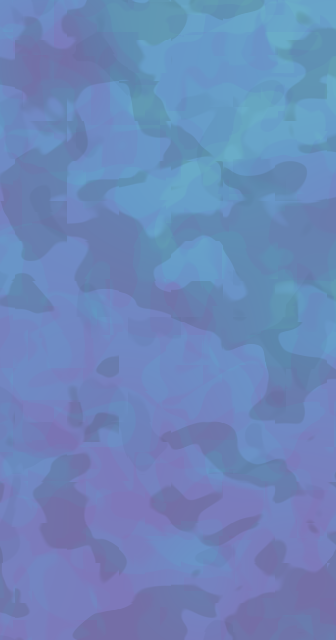
Write a Shadertoy shader that draws this background.

```glsl
// Soft camouflage of flat, crisp-edged patches over a violet-to-teal gradient.
// Broad glows set the local hue, thresholded value noise steps it in patches,
// and a further set of worm-like patches darkens the result.

float hash(vec2 p) {
    vec3 q = fract(vec3(p.xyx) * 0.1031);
    q += dot(q, q.yzx + 33.33);
    return fract((q.x + q.y) * q.z);
}

float valueNoise(vec2 p) {
    vec2 cell = floor(p);
    vec2 f = fract(p);
    f = f * f * (3.0 - 2.0 * f);
    float low = mix(hash(cell), hash(cell + vec2(1, 0)), f.x);
    float high = mix(hash(cell + vec2(0, 1)), hash(cell + vec2(1, 1)), f.x);
    return mix(low, high, f.y);
}

// Coverage of irregular patches; tiles shift the level to leave straight cuts.
float patches(vec2 p, float freq, float level, float seed, float pixel) {
    vec2 q = p * freq + seed * vec2(17.3, 29.7);
    vec2 warp = vec2(valueNoise(q * 0.9 + 41.0), valueNoise(q * 0.9 + 83.0)) - 0.5;
    vec2 bent = q + 0.9 * warp;
    float n = 0.78 * valueNoise(bent) + 0.22 * valueNoise(bent * 2.1 + 7.0);
    float cut = 0.14 * (hash(floor(q * 0.8) + 131.0) - 0.5);
    float softness = 0.9 * freq * pixel;
    return smoothstep(-softness, softness, n + cut - level);
}

float glow(vec2 p, vec2 center, float tightness) {
    vec2 d = p - center;
    return exp(-tightness * dot(d, d));
}

// Broad hue field: 0 is violet, 1 is teal.
float hueField(vec2 p, float height) {
    float y = p.y / height;
    float hue = 0.13 + 0.48 * y + 0.10 * (p.x - 0.5);
    hue += 0.30 * glow(p, vec2(0.98, 0.92 * height), 9.0);
    hue += 0.16 * glow(p, vec2(0.60, 0.72 * height), 9.0);
    hue += 0.20 * glow(p, vec2(0.62, 0.09 * height), 60.0);
    hue += 0.16 * glow(p, vec2(0.95, 0.48 * height), 20.0);
    hue -= 0.45 * glow(p, vec2(0.15, 0.90 * height), 32.0);
    hue -= 0.22 * glow(p, vec2(0.42, 0.32 * height), 18.0);
    hue -= 0.28 * glow(p, vec2(0.93, 0.10 * height), 20.0);
    return hue + 0.16 * (valueNoise(p * 3.0 + 5.0) - 0.5);
}

vec3 palette(float t) {
    const vec3 violet = vec3(0.490, 0.470, 0.730);
    const vec3 blue = vec3(0.435, 0.540, 0.770);
    const vec3 azure = vec3(0.400, 0.605, 0.790);
    const vec3 teal = vec3(0.415, 0.675, 0.785);
    vec3 color = mix(violet, blue, clamp(t / 0.4, 0.0, 1.0));
    color = mix(color, azure, clamp((t - 0.4) / 0.3, 0.0, 1.0));
    return mix(color, teal, clamp((t - 0.7) / 0.3, 0.0, 1.0));
}

void mainImage(out vec4 fragColor, in vec2 fragCoord) {
    float pixel = 1.0 / iResolution.x;
    vec2 p = fragCoord * pixel;
    float hue = hueField(p, iResolution.y * pixel);

    // Hue steps, alternately towards teal and violet
    for (int i = 0; i < 4; i++) {
        float k = float(i);
        float direction = mod(k, 2.0) < 0.5 ? 1.0 : -0.8;
        float area = patches(p, 5.0 + 1.1 * k, 0.56, k + 1.0, pixel);
        hue += 0.13 * direction * area;
    }
    // Sparse bright flecks
    hue += 0.15 * patches(p, 7.5, 0.74, 6.0, pixel);
    vec3 color = palette(clamp(hue, 0.0, 1.0));

    // Dark patches, slightly wider than tall, with a fainter second set
    const vec3 shade = vec3(0.925, 0.920, 0.895);
    vec2 wide = p * vec2(0.85, 1.1);
    color *= mix(vec3(1.0), shade, patches(wide, 9.5, 0.58, 8.0, pixel));
    color *= mix(vec3(1.0), vec3(0.965), patches(p, 8.0, 0.68, 9.0, pixel));

    fragColor = vec4(color, 1.0);
}
```
